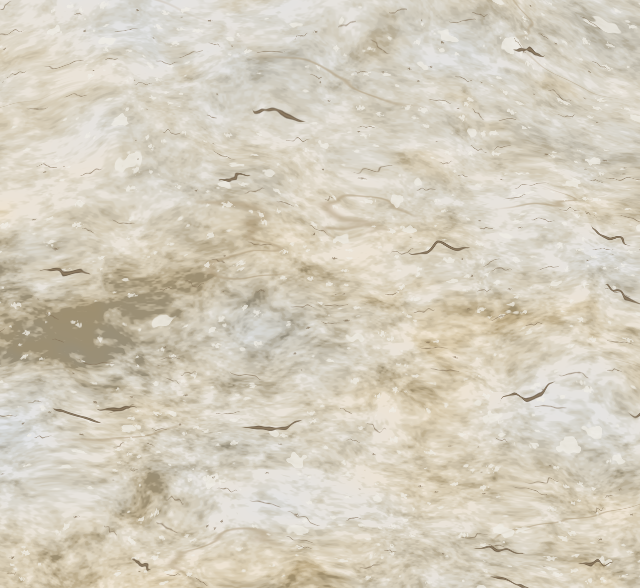
A Shadertoy shader for this texture:

```glsl
// Cream travertine: layered, horizontally stretched noise sets a tone that
// is mapped to a stone palette, then tan veins, pale flecks, dark pits and
// short tapering cracks are scattered over it along the bent bedding.

float hash12(vec2 p) {
    vec3 h = fract(vec3(p.xyx) * 0.1031);
    h += dot(h, h.yzx + 33.33);
    return fract((h.x + h.y) * h.z);
}

vec2 hash22(vec2 p) {
    return vec2(hash12(p), hash12(p + vec2(127.0, 311.0)));
}

float valueNoise(vec2 p) {
    vec2 cell = floor(p), f = fract(p);
    f = f * f * (3.0 - 2.0 * f);
    float low = mix(hash12(cell), hash12(cell + vec2(1, 0)), f.x);
    float high = mix(hash12(cell + vec2(0, 1)), hash12(cell + vec2(1, 1)), f.x);
    return mix(low, high, f.y);
}

// Fractal noise scaled to zero mean and unit deviation
float fbm(vec2 p, int octaves, float gain) {
    float sum = 0.0, power = 0.0, amp = 1.0;
    for (int i = 0; i < octaves; i++) {
        sum += amp * (valueNoise(p) - 0.5);
        power += amp * amp;
        amp *= gain;
        p = vec2(p.x + 0.15 * p.y, p.y - 0.1 * p.x) * 2.03 + 17.3;
    }
    return sum / (0.2145 * sqrt(power));
}

// Short wavy lines, one candidate per cell
float cracks(vec2 p, float cell, float density, float halfLen, float width, float seed, float px) {
    float ink = 0.0;
    for (int j = -1; j <= 1; j++)
    for (int i = -1; i <= 1; i++) {
        vec2 id = floor(p / cell) + vec2(i, j);
        vec2 shape = hash22(id + seed + 57.0);
        vec2 d = p - (id + hash22(id + seed)) * cell;
        float angle = mix(-0.4, 0.3, shape.x);
        d = mat2(cos(angle), -sin(angle), sin(angle), cos(angle)) * d;
        float reach = halfLen * mix(0.35, 1.0, shape.y);
        float along = d.x / reach;
        d.y += reach * 0.45 * (valueNoise(vec2(along * 2.5, shape.x * 91.0)) - 0.5);
        float taper = max(1.0 - along * along, 0.0);
        float thickness = width * taper * mix(0.3, 1.4, valueNoise(vec2(along * 5.0, shape.y * 73.0)));
        float line = smoothstep(px, -px, abs(d.y) - thickness) * smoothstep(0.0, 0.3, taper);
        ink = max(ink, line * step(hash12(id + seed + 19.0), density));
    }
    return ink;
}

// Ragged flat blobs, one candidate per cell
float flecks(vec2 p, float cell, float density, float radius, float seed, float px) {
    float cover = 0.0;
    for (int j = -1; j <= 1; j++)
    for (int i = -1; i <= 1; i++) {
        vec2 id = floor(p / cell) + vec2(i, j);
        vec2 d = p - (id + hash22(id + seed)) * cell;
        float size = radius * mix(0.3, 1.0, hash12(id + seed + 43.0));
        float ragged = size * mix(0.2, 1.5, valueNoise(p * 1.6 / radius + seed));
        float blob = smoothstep(px, -px, length(d / vec2(1.6, 1.0)) - ragged);
        cover = max(cover, blob * step(hash12(id + seed + 71.0), density));
    }
    return cover;
}

// Tone in standard deviations to stone colour
vec3 stonePalette(float tone) {
    vec3 c = mix(vec3(0.60, 0.56, 0.47), vec3(0.73, 0.69, 0.60), smoothstep(-2.6, -1.5, tone));
    c = mix(c, vec3(0.78, 0.75, 0.68), smoothstep(-1.5, -0.84, tone));
    c = mix(c, vec3(0.83, 0.80, 0.73), smoothstep(-0.84, -0.18, tone));
    c = mix(c, vec3(0.86, 0.84, 0.79), smoothstep(-0.18, 0.58, tone));
    return mix(c, vec3(0.91, 0.89, 0.86), smoothstep(0.58, 1.5, tone));
}

void mainImage(out vec4 fragColor, in vec2 fragCoord) {
    vec2 p = fragCoord / iResolution.y;
    float px = 0.8 / iResolution.y;

    // Bedding: arched near the top, gently warped everywhere
    float arch = 0.4 * smoothstep(0.45, 0.95, p.y) * (p.x - 0.4) * (p.x - 0.4);
    vec2 bed = p + vec2(0.0, arch);
    bed += vec2(0.018, 0.010) * vec2(fbm(p * 5.0, 3, 0.5), fbm(p * 5.0 + 40.0, 3, 0.5));

    // Clouds, patches and grain
    float clouds = fbm(bed * vec2(2.3, 4.5) + 3.0, 4, 0.5);
    float patches = fbm(bed * vec2(9.0, 17.0) + 60.0, 4, 0.65);
    float grain = fbm(bed * vec2(42.0, 78.0) + 90.0, 3, 0.75);
    float roughness = mix(0.62, 0.42, smoothstep(0.4, 0.8, p.y));
    float tone = 0.52 * clouds + 0.52 * patches + roughness * grain;
    float stain = smoothstep(1.1, 2.4, fbm(bed * vec2(4.0, 6.5) + 130.0, 4, 0.6));
    vec3 color = stonePalette(tone - 1.3 * stain);
    color += vec3(0.010, 0.0, -0.016) * (fbm(bed * vec2(4.0, 7.0) + 170.0, 3, 0.5) + 1.5 * stain);

    // Faint long veins
    float strata = fbm(bed * vec2(1.6, 6.5) + 210.0, 4, 0.45);
    float broken = smoothstep(0.45, 0.75, valueNoise(bed * vec2(5.0, 9.0) + 250.0));
    float vein = smoothstep(0.08, 0.0, abs(strata - 0.25)) * broken;
    color = mix(color, vec3(0.68, 0.60, 0.47), 0.5 * vein);

    // Pale flecks
    float pale = max(flecks(bed, 0.085, 0.28, 0.014, 11.0, px), flecks(bed, 0.026, 0.35, 0.0048, 23.0, px));
    color = mix(color, vec3(0.94, 0.93, 0.90), 0.75 * pale);

    // Hairlines, pits and open cracks with a lighter core
    vec3 umber = vec3(0.36, 0.29, 0.21);
    float hairline = cracks(bed, 0.065, 0.42, 0.026, 0.0008, 31.0, px);
    float pits = flecks(bed, 0.035, 0.14, 0.0020, 47.0, px);
    color = mix(color, vec3(0.50, 0.42, 0.32), 0.65 * max(hairline, pits));
    float rim = cracks(bed, 0.19, 0.38, 0.055, 0.0034, 5.0, px);
    float core = cracks(bed, 0.19, 0.38, 0.055, 0.0015, 5.0, px);
    color = mix(color, umber, 0.8 * rim);
    color = mix(color, vec3(0.62, 0.54, 0.42), 0.55 * core);

    fragColor = vec4(clamp(color, 0.0, 1.0), 1.0);
}
```
